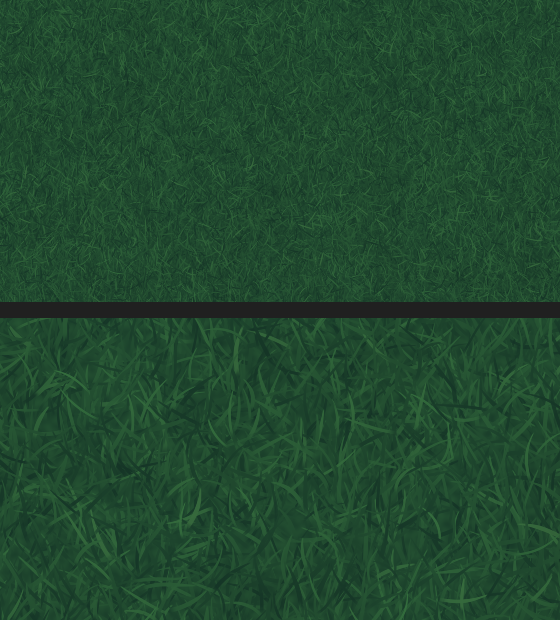
Top, the full canvas; bottom, a detail of the centre.
Give the GLSL for this texture, as a Shadertoy shader.

```glsl
// Dense dark green lawn seen from above, made of layered thin curved grass blades.

const vec3 SHADE_GREEN = vec3(0.098, 0.236, 0.162);
const vec3 LIGHT_GREEN = vec3(0.160, 0.350, 0.207);
const vec3 DRY_GREEN   = vec3(0.235, 0.390, 0.235);
const int   LAYERS = 13;
const float CELL_SIZE = 0.036;   // fraction of the canvas height

// Four random values in 0..1 from a cell and a seed
vec4 hash4(vec2 cell, float seed) {
    vec4 q = fract(vec4(cell.xyx, seed + 0.37) * vec4(0.1031, 0.1030, 0.0973, 0.1099));
    q += dot(q, q.wzxy + 33.33);
    return fract((q.xxyz + q.yzzw) * q.zywx);
}

vec2 randomGradient(vec2 cell) {
    float angle = 6.2832 * hash4(cell, 71.0).x;
    return vec2(cos(angle), sin(angle));
}

// Gradient noise, roughly -0.7..0.7
float gradientNoise(vec2 p) {
    vec2 i = floor(p), f = fract(p);
    vec2 u = f * f * f * (f * (f * 6.0 - 15.0) + 10.0);
    vec2 e = vec2(1.0, 0.0);
    float low  = mix(dot(randomGradient(i), f),
                     dot(randomGradient(i + e), f - e), u.x);
    float high = mix(dot(randomGradient(i + e.yx), f - e.yx),
                     dot(randomGradient(i + 1.0), f - 1.0), u.x);
    return mix(low, high, u.y);
}

vec2 rotate(vec2 p, float angle) {
    float c = cos(angle), s = sin(angle);
    return vec2(c * p.x + s * p.y, c * p.y - s * p.x);
}

// Coverage of a tapered, bent blade standing along y
float bladeMask(vec2 p, float halfLength, float halfWidth, float bend, float blur) {
    float along = p.y / halfLength;
    float side = abs(p.x - bend * (along * along - 0.4));
    float taper = halfWidth * (1.0 - 0.6 * smoothstep(0.0, 1.0, along));
    float body = smoothstep(blur, -blur, side - taper);
    return body * smoothstep(1.0, 0.85, along) * smoothstep(-1.0, -0.6, along);
}

// Paints one layer of scattered blades over a colour
vec3 paintLayer(vec3 color, vec2 p, float seed, float depth, float pixel) {
    vec2 grid = p / CELL_SIZE + seed * vec2(7.31, 3.77);
    vec2 home = floor(grid);
    float blur = 0.55 * pixel / CELL_SIZE;
    float lean = 0.7 * gradientNoise(p * 7.0 + seed * 0.13);

    for (int y = -1; y <= 1; y++)
    for (int x = -1; x <= 1; x++) {
        vec2 cell = home + vec2(x, y);
        vec4 place = hash4(cell, seed);
        vec4 look = hash4(cell, seed + 41.0);
        float angle = (place.z + place.w - 1.0) * 1.75 + lean;
        vec2 local = rotate(grid - cell - place.xy, angle);

        float halfLength = mix(0.5, 0.95, look.x);
        float halfWidth = mix(0.036, 0.07, look.y * look.y);
        float mask = bladeMask(local, halfLength, halfWidth, (look.z - 0.5) * 0.35, blur);

        float glint = pow(look.w, 14.0) * depth;
        float tone = mix(-0.34, 1.22, look.w) + 0.16 * depth
                   + 0.16 * local.y / halfLength + 0.35 * glint;
        vec3 blade = mix(SHADE_GREEN, LIGHT_GREEN, tone);
        blade = mix(blade, DRY_GREEN, 0.5 * glint * look.y);
        color = mix(color, blade, mask * mix(0.75, 0.95, depth));
    }
    return color;
}

void mainImage(out vec4 fragColor, in vec2 fragCoord) {
    vec2 p = fragCoord / iResolution.y;
    float pixel = 1.0 / iResolution.y;

    // Shaded soil and matted undergrowth
    float matted = 0.35 + 0.6 * gradientNoise(p * 90.0);
    vec3 color = mix(SHADE_GREEN, LIGHT_GREEN, matted);

    // Blades from the bottom of the turf to the top
    for (int i = 0; i < LAYERS; i++) {
        float depth = float(i) / float(LAYERS - 1);
        color = paintLayer(color, p, float(i) * 5.0 + 1.0, depth, pixel);
    }

    // Faint uneven growth across the lawn
    float patches = gradientNoise(p * 6.0) + 0.6 * gradientNoise(p * 15.0 + 9.0);
    color *= 1.0 + 0.04 * patches;

    fragColor = vec4(color, 1.0);
}
```
